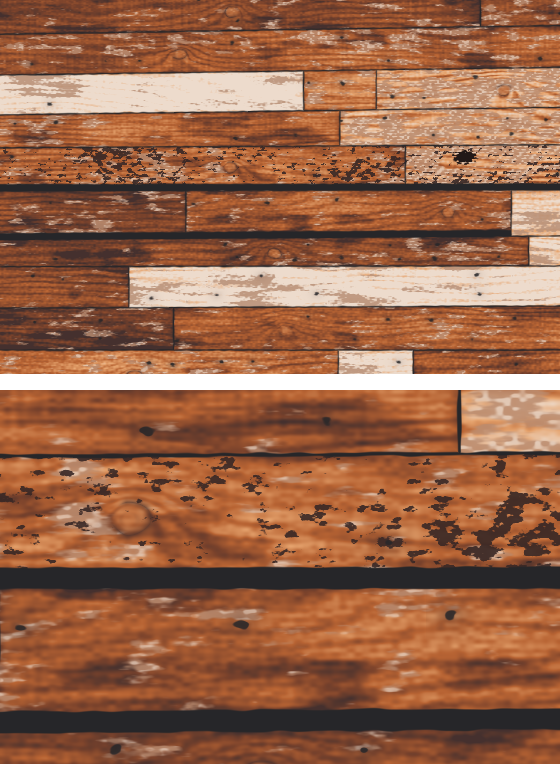
Top, the full canvas; bottom, a detail of the centre.
Give the GLSL for this texture, as a WebGL 1 fragment shader.

```glsl
precision highp float;
// Wall of reclaimed wooden boards: stained, bleached and speckled, with knots and nails.
uniform vec2 u_resolution;

#define ASPECT 1.5
#define SEAM 0.0032
#define WIDE_GAP 0.016
#define RING_FREQ 50.0
#define GRAIN 0.15
#define STAIN 0.42
#define GAP_COLOR vec3(0.15, 0.15, 0.16)
#define DARK vec3(0.27, 0.19, 0.18)
#define BROWN vec3(0.48, 0.26, 0.17)
#define ORANGE vec3(0.72, 0.39, 0.20)
#define PEACH vec3(0.90, 0.64, 0.43)
#define BLEACHED vec3(0.93, 0.86, 0.80)

// One course: top edge at left and right, joints, tone of each board, knot position
struct Row { vec2 top; vec2 joints; vec3 tones; float knot; };

Row rowAt(int i) {
  if (i == 0) return Row(vec2(-0.02, -0.04), vec2(0.858, 2.0), vec3(0.32, 0.38, 0.0), 0.414);
  if (i == 1) return Row(vec2(0.092, 0.068), vec2(2.0), vec3(0.44), 0.32);
  if (i == 2) return Row(vec2(0.201, 0.180), vec2(0.542, 0.672), vec3(1.06, 0.60, 0.76), 0.90);
  if (i == 3) return Row(vec2(0.307, 0.287), vec2(0.607, 2.0), vec3(0.50, 0.77, 0.0), 2.0);
  if (i == 4) return Row(vec2(0.395, 0.387), vec2(0.724, 2.0), vec3(0.54, 0.74, 0.0), 0.41);
  if (i == 5) return Row(vec2(0.510, 0.508), vec2(0.332, 0.913), vec3(0.30, 0.45, 0.95), 0.80);
  if (i == 6) return Row(vec2(0.641, 0.631), vec2(0.944, 2.0), vec3(0.30, 0.96, 0.0), 0.49);
  if (i == 7) return Row(vec2(0.713, 0.711), vec2(0.230, 2.0), vec3(0.40, 1.06, 0.0), 2.0);
  if (i == 8) return Row(vec2(0.824, 0.818), vec2(0.310, 2.0), vec3(0.19, 0.45, 0.0), 0.51);
  return Row(vec2(0.936, 0.936), vec2(0.604, 0.738), vec3(0.56, 1.06, 0.42), 0.24);
}

float hash(vec2 p) {
  return fract(sin(dot(p, vec2(127.1, 311.7))) * 43758.5);
}

float noise(vec2 p) {
  vec2 i = floor(p), f = fract(p);
  f = f * f * (3.0 - 2.0 * f);
  return mix(mix(hash(i), hash(i + vec2(1, 0)), f.x),
             mix(hash(i + vec2(0, 1)), hash(i + vec2(1, 1)), f.x), f.y);
}

float fbm(vec2 p) {
  float sum = 0.0, amp = 0.53;
  for (int i = 0; i < 4; i++) {
    sum += amp * noise(p);
    p = p * 2.03 + 7.1;
    amp *= 0.5;
  }
  return sum;
}

// Stain darkness to bleached wood, 0 to 1
vec3 woodRamp(float tone) {
  float t = clamp(tone, 0.0, 1.0) * 4.0;
  vec3 c = mix(DARK, BROWN, clamp(t, 0.0, 1.0));
  c = mix(c, ORANGE, clamp(t - 1.0, 0.0, 1.0));
  c = mix(c, PEACH, clamp(t - 2.0, 0.0, 1.0));
  return mix(c, BLEACHED, clamp(t - 3.0, 0.0, 1.0));
}

void main() {
  vec2 uv = gl_FragCoord.xy / u_resolution;
  uv.y = 1.0 - uv.y;
  vec2 p = vec2(uv.x * ASPECT, uv.y);
  float px = 1.0 / u_resolution.y;

  // Find the course and the board within it
  Row row = rowAt(0);
  float top = -0.03, bottom = 1.06, index = 0.0;
  for (int i = 0; i < 10; i++) {
    Row r = rowAt(i);
    float edgeY = mix(r.top.x, r.top.y, uv.x);
    if (uv.y >= edgeY) { row = r; top = edgeY; index = float(i); }
    else bottom = min(bottom, edgeY);
  }
  float board = step(row.joints.x, uv.x) + step(row.joints.y, uv.x);
  float tone = board < 0.5 ? row.tones.x : (board < 1.5 ? row.tones.y : row.tones.z);
  float speckled = index == 4.0 ? 1.0 : 0.0;
  float pale = smoothstep(0.50, 0.80, tone);
  float white = smoothstep(0.80, 0.92, tone);
  vec2 q = p + vec2(index * 7.3 + board * 3.1, index * 1.7 + board * 5.3);

  // Distance to the board edge, with a slightly ragged outline
  float gap = index == 4.0 || (index == 5.0 && board < 1.5) ? WIDE_GAP : 0.0;
  vec2 joint = abs(uv.x - row.joints) * ASPECT;
  float edge = min(min(uv.y - top, bottom - gap - uv.y), min(joint.x, joint.y));
  edge += 0.0022 * (noise(q * 60.0) - 0.5) - 0.5 * SEAM;

  // Growth rings bend around a knot
  vec2 toKnot = (p - vec2(row.knot * ASPECT, mix(top, bottom - gap, 0.55))) * vec2(0.8, 1.1);
  float knotDist = length(toKnot) + 0.006 * (noise(q * 70.0) - 0.5);
  float ring = uv.y * RING_FREQ + 7.0 * fbm(q * vec2(1.5, 6.0)) + 4.0 * exp(-knotDist / 0.035);
  float grain = pow(0.5 + 0.5 * sin(6.2832 * ring), 2.0);
  grain *= 0.5 + noise(q * vec2(4.0, 14.0));
  float fibre = noise(q * vec2(14.0, 210.0));
  float sawMark = noise(q * vec2(170.0, 16.0));
  float grit = noise(q * vec2(150.0, 260.0));

  // Stains and fine texture shift the tone
  float shade = tone + STAIN * (1.0 - 0.5 * pale) * (fbm(q * vec2(4.0, 15.0)) - 0.5);
  shade += 0.13 * (fibre - 0.5) + 0.07 * (sawMark - 0.5) + 0.14 * (grit - 0.5);
  shade -= GRAIN * (1.0 + 0.9 * pale - 1.1 * white) * (grain - 0.3);
  float smudge = smoothstep(0.58, 0.74, fbm(q * vec2(7.0, 26.0) + 31.0));
  shade -= 0.24 * smudge * (1.0 - 0.8 * pale);
  shade -= 0.14 * exp(-max(edge, 0.0) / 0.004);
  vec3 color = woodRamp(shade);

  // Pale dust caught in the fibres, and grey-brown wear through white paint
  vec3 dustColor = mix(vec3(0.73, 0.55, 0.44), BLEACHED, 0.75 * smoothstep(0.45, 0.85, grit));
  float dust = fbm(q * vec2(22.0, 75.0) + 53.0) + 0.28 * (noise(q * vec2(3.0, 9.0)) - 0.5);
  dust += 0.20 * pale + 0.10 * (tone - 0.45) + 0.05 * speckled;
  color = mix(color, dustColor, 0.85 * smoothstep(0.58, 0.74, dust) * (1.0 - white));
  float worn = fbm(q * vec2(9.0, 34.0) + 17.0) + 0.16 * (grit - 0.5) + 0.10 * (grain - 0.3);
  color = mix(color, vec3(0.72, 0.56, 0.46), 0.85 * white * smoothstep(0.58, 0.70, worn));

  // Knot: glowing heart inside a soft broken rim
  float heart = 1.0 - smoothstep(0.008, 0.016, knotDist);
  float rim = exp(-abs(knotDist - 0.015) / 0.003);
  color = mix(color, mix(ORANGE, PEACH, grit * 0.6), 0.8 * heart);
  color = mix(color, DARK, 0.65 * rim * smoothstep(0.2, 0.7, noise(q * 45.0)));

  // Flaked paint on the speckled board, with one burnt hole
  float flake = fbm(q * vec2(75.0, 130.0)) + 0.30 * (noise(q * vec2(6.0, 24.0)) - 0.5);
  color = mix(color, DARK * 0.8, speckled * 0.9 * smoothstep(0.57, 0.64, flake));
  float burn = length((p - vec2(0.83 * ASPECT, 0.42)) * vec2(0.6, 1.0)) + 0.012 * (grit - 0.5);
  color = mix(color, DARK * 0.5, speckled * (1.0 - smoothstep(0.014, 0.019, burn)));

  // Nail heads scattered over the grid of cells, each in a dark stain
  float cell = floor(p.x / 0.11);
  for (int k = 0; k < 2; k++) {
    vec2 seed = vec2(cell + 0.37, index * 2.0 + float(k));
    float present = step(0.70, hash(seed));
    float nailY = mix(top, bottom - gap, 0.27 + 0.46 * float(k) + 0.12 * (hash(seed + 3.0) - 0.5));
    vec2 nail = vec2((cell + 0.15 + 0.7 * hash(seed + 9.0)) * 0.11, nailY);
    float d = length((p - nail) * vec2(0.8, 1.0)) + 0.003 * (grit - 0.5);
    float size = 0.002 + 0.003 * hash(seed + 5.0);
    color = mix(color, DARK, present * (0.5 - 0.3 * pale) * exp(-d / 0.008));
    color = mix(color, GAP_COLOR, present * 0.85 * (1.0 - smoothstep(size - px, size + px, d)));
  }

  gl_FragColor = vec4(mix(GAP_COLOR, color, smoothstep(-px, px, edge)), 1.0);
}
```
